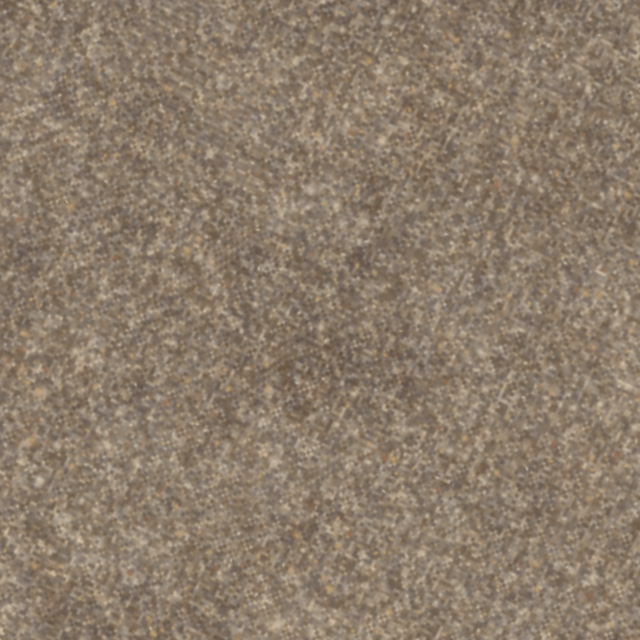
Reproduce this texture procedurally as a WebGL 1 fragment shader.

```glsl
precision highp float;
uniform vec2 u_resolution;

#define GRAIN_CELLS 186.0
#define CLUMP_CELLS 122.0
#define PATCH_CELLS 62.0
#define GRAIN_CONTRAST 0.205
#define GRAIN_SKEW 0.35
#define MOTTLE_CONTRAST 0.125
#define TINT_AMOUNT 0.06
#define SPECK_CELLS 64.0
#define SPECK_SHARE 0.13
#define SPECK_STRENGTH 0.75

const vec3 EARTH = vec3(0.542, 0.478, 0.412);
const vec3 LIGHT_STEP = vec3(1.0, 1.0, 0.90);
const vec3 WARM_STEP = vec3(0.55, 0.0, -0.8);
const vec3 PALE = vec3(0.81, 0.75, 0.66);
const vec3 AMBER = vec3(0.76, 0.63, 0.44);
const vec3 RUST = vec3(0.60, 0.43, 0.31);

float hash(vec2 p) {
  return fract(sin(dot(p, vec2(127.1, 311.7))) * 43758.5453);
}

vec2 rotate(vec2 p, float angle) {
  float c = cos(angle), s = sin(angle);
  return vec2(c * p.x - s * p.y, s * p.x + c * p.y);
}

// Smooth value noise, centred on zero
float noise(vec2 p) {
  vec2 cell = floor(p), f = fract(p);
  f = f * f * (3.0 - 2.0 * f);
  float low = mix(hash(cell), hash(cell + vec2(1.0, 0.0)), f.x);
  float high = mix(hash(cell + vec2(0.0, 1.0)), hash(cell + vec2(1.0)), f.x);
  return mix(low, high, f.y) - 0.5;
}

// Broad light and dark patches
float mottle(vec2 p) {
  float sum = 0.0, weight = 0.5;
  for (int i = 0; i < 4; i++) {
    sum += weight * noise(p);
    p = rotate(p, 0.9) * 2.1 + 7.3;
    weight *= 0.75;
  }
  return sum;
}

// Sparse soft-edged bright grains
vec3 addSpecks(vec3 color, vec2 p) {
  vec2 home = floor(p);
  for (int y = -1; y <= 1; y++) {
    for (int x = -1; x <= 1; x++) {
      vec2 cell = home + vec2(float(x), float(y));
      vec2 center = cell + vec2(hash(cell + 3.1), hash(cell + 8.7));
      vec2 d = rotate(p - center, 6.283 * hash(cell + 15.3));
      d.y *= mix(1.0, 1.7, hash(cell + 21.9));
      float size = mix(0.22, 0.48, pow(hash(cell + 27.4), 3.0));
      float present = step(hash(cell + 33.8), SPECK_SHARE);
      float kind = hash(cell + 41.2);
      vec3 mineral = kind < 0.55 ? PALE : (kind < 0.9 ? AMBER : RUST);
      float cover = exp(-dot(d, d) / (size * size));
      color = mix(color, mineral, SPECK_STRENGTH * present * cover);
    }
  }
  return color;
}

void main() {
  vec2 uv = gl_FragCoord.xy / min(u_resolution.x, u_resolution.y);

  // Turned grain layers hide the lattice; the skew brightens the crests
  float grain = noise(rotate(uv, 0.45) * GRAIN_CELLS + 11.0);
  grain += 0.62 * noise(rotate(uv, 1.13) * CLUMP_CELLS + 37.0);
  grain += 0.45 * noise(rotate(uv, 0.17) * PATCH_CELLS + 91.0);
  grain += GRAIN_SKEW * (grain * grain - 0.07);
  float patches = mottle(uv * 7.0 + 5.0);
  float tone = GRAIN_CONTRAST * grain + MOTTLE_CONTRAST * patches;

  // Warm and cool grains
  float tint = noise(rotate(uv, 0.8) * CLUMP_CELLS + 71.0);
  tint += 0.3 * noise(uv * 23.0 + 53.0);

  vec3 color = EARTH + tone * LIGHT_STEP + TINT_AMOUNT * tint * WARM_STEP;
  color = addSpecks(color, uv * SPECK_CELLS);
  gl_FragColor = vec4(clamp(color, 0.0, 1.0), 1.0);
}
```
